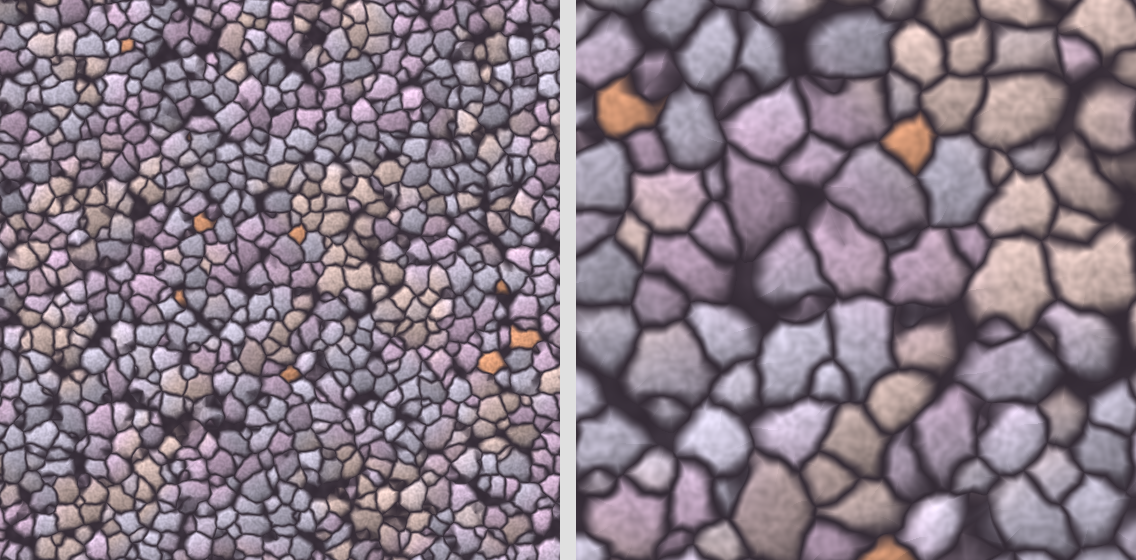
Left: the whole. Right: its middle third, enlarged.
Write a Shadertoy shader that draws this texture.

```glsl
// A bed of small angular lilac-grey gravel, lit softly from the upper left.

const float CELLS = 21.0;          // grid cells per canvas height
const float JITTER = 0.7;          // scatter of stones inside their cells
const vec2 BIG_RADIUS = vec2(0.40, 0.60);
const vec2 SMALL_RADIUS = vec2(0.24, 0.42);
const float FLOOR_LEVEL = -0.12;   // height where the dark bed shows
const float CREVICE_WIDTH = 0.25;
const float ANGULARITY = 0.65;     // 0 = round, 1 = polygonal
const int FACETS = 7;
const vec2 LIGHT_DIR = vec2(-0.45, 0.89);
const vec2 TONE_RANGE = vec2(0.55, 0.79);
const vec3 SHADOW_COLOR = vec3(0.20, 0.165, 0.205);
const vec3 COOL_TINT = vec3(0.97, 0.94, 1.04);
const vec3 MAUVE_TINT = vec3(1.03, 0.88, 1.02);
const vec3 TAN_TINT = vec3(1.07, 0.94, 0.91);
const vec3 RUST_TINT = vec3(1.12, 0.80, 0.62);
const float RUST_SHARE = 0.008;
const float TAU = 6.28319;

vec3 hash3(vec2 p) {
    vec3 q = fract(vec3(p.xyx) * vec3(0.1031, 0.1030, 0.0973));
    q += dot(q, q.yxz + 33.33);
    return fract((q.xxy + q.yzz) * q.zyx);
}

// Gradient noise, roughly -0.7 to 0.7
float gradientNoise(vec2 p) {
    vec2 i = floor(p), f = fract(p);
    vec2 u = f * f * f * (f * (f * 6.0 - 15.0) + 10.0);
    vec4 corner;
    for (int k = 0; k < 4; k++) {
        vec2 o = vec2(k & 1, k >> 1);
        float a = TAU * hash3(i + o + 71.0).x;
        corner[k] = dot(vec2(cos(a), sin(a)), f - o);
    }
    return mix(mix(corner.x, corner.y, u.x), mix(corner.z, corner.w, u.x), u.y);
}

// Size of an irregular polygon through q; facing returns its nearest side
float stoneGauge(vec2 q, vec3 rnd, out vec2 facing) {
    float turn = TAU * rnd.x;
    vec2 axis = vec2(cos(turn), sin(turn));
    float stretch = mix(1.0, 1.32, rnd.y);
    vec2 s = vec2(dot(q, axis) / stretch, dot(q, vec2(-axis.y, axis.x)) * sqrt(stretch));
    float side = -1.0;
    facing = axis;
    for (int k = 0; k < FACETS; k++) {
        float wobble = fract(rnd.z * 17.0 + float(k) * 0.618);
        float a = TAU * (float(k) + 0.7 * wobble) / float(FACETS);
        vec2 dir = vec2(cos(a), sin(a));
        float reach = dot(s, dir) / mix(0.80, 1.08, fract(wobble * 7.3 + rnd.x));
        if (reach > side) {
            side = reach;
            facing = dir.x * axis + dir.y * vec2(-axis.y, axis.x);
        }
    }
    return mix(length(s), side, ANGULARITY);
}

vec3 stoneTint(vec2 uv, vec3 rnd) {
    float warmth = gradientNoise(uv * 5.5 + 3.0) * 1.1 + (rnd.x - 0.5) * 0.75;
    float mauve = gradientNoise(uv * 6.5 + 19.0) * 1.1 + (rnd.y - 0.5) * 0.8;
    vec3 tint = mix(COOL_TINT, MAUVE_TINT, smoothstep(-0.25, 0.45, mauve));
    tint = mix(tint, TAN_TINT, smoothstep(0.0, 0.55, warmth));
    return rnd.z < RUST_SHARE ? RUST_TINT : tint;
}

void mainImage(out vec4 fragColor, in vec2 fragCoord) {
    vec2 uv = fragCoord / iResolution.y;
    vec2 p = uv * CELLS;
    vec2 rough = vec2(gradientNoise(p * 3.0), gradientNoise(p * 3.0 + 40.0));
    p += 0.07 * rough;

    // Find the highest stone and the runner-up
    float best = FLOOR_LEVEL, second = FLOOR_LEVEL;
    vec2 offset = vec2(0.0), facing = vec2(0.0), id = vec2(0.0);
    float radius = 1.0;
    for (int layer = 0; layer < 2; layer++) {
        vec2 sizes = layer == 0 ? BIG_RADIUS : SMALL_RADIUS;
        vec2 lp = p + float(layer) * 0.5;
        for (int y = -1; y <= 1; y++)
        for (int x = -1; x <= 1; x++) {
            vec2 cell = floor(lp) + vec2(x, y);
            vec2 key = cell + float(layer) * 157.0;
            vec3 place = hash3(key + 11.0);
            vec2 q = lp - cell - 0.5 - (place.xy - 0.5) * JITTER;
            float r = mix(sizes.x, sizes.y, place.z);
            vec2 dir;
            float h = r - stoneGauge(q, hash3(key + 307.0), dir);
            if (h > best) {
                second = best;
                best = h;
                offset = q;
                facing = dir;
                id = key;
                radius = r;
            } else {
                second = max(second, h);
            }
        }
    }

    // Light the domed top, the chipped sides and the mineral speckle
    vec3 rnd = hash3(id + 523.0);
    float rim = smoothstep(0.35, 1.0, 1.0 - best / radius);
    float light = 0.17 * dot(offset / radius, LIGHT_DIR) + 0.13 * rim * dot(facing, LIGHT_DIR);
    float speckle = 0.13 * gradientNoise(p * 4.5 + rnd.xy * 30.0) + 0.15 * gradientNoise(p * 9.0);
    float tone = mix(TONE_RANGE.x, TONE_RANGE.y, hash3(id + 811.0).x);
    vec3 stone = tone * (1.04 + light + speckle) * stoneTint(uv, rnd);

    // Sink the joints into shadow
    float joint = smoothstep(-0.03, CREVICE_WIDTH, best - second + 0.04 * rough.x);
    fragColor = vec4(mix(SHADOW_COLOR, stone, joint), 1.0);
}
```
